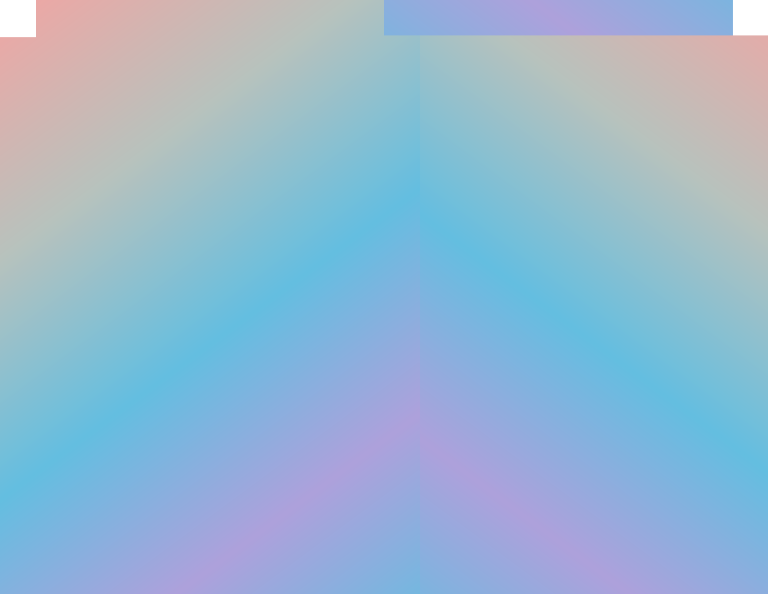
Give the GLSL for this background, as a Shadertoy shader.

```glsl
// Mirrored diagonal pastel gradient with a vertical seam, a top strip and white corners.

// Lengths are in canvas heights, measured from the top left.
const float ASPECT = 1.293;
const float SLOPE = 0.74;          // steepness of the diagonal bands
const float SEAM_X = 0.707;        // where the gradient mirrors
const float RIGHT_SHIFT = 0.042;   // drop of the right side at the seam
const float STRIP_SHIFT = 0.835;   // gradient phase within the strip
const vec2 STRIP_X = vec2(0.6465, 1.234);
const float STRIP_HEIGHT = 0.0596;
const vec2 LEFT_CORNER = vec2(0.0606, 0.0625);

// Gradient colours and their positions
const vec3 PINK = vec3(0.92, 0.66, 0.65);
const vec3 SAGE = vec3(0.72, 0.76, 0.74);
const vec3 BLUE = vec3(0.39, 0.745, 0.88);
const vec3 LILAC = vec3(0.68, 0.63, 0.86);
const float PINK_AT = 0.05;
const float SAGE_AT = 0.434;
const float BLUE_AT = 0.842;
const float LILAC_AT = 1.22;
const float RETURN_AT = 1.616;

float ramp(float a, float b, float x) {
    return clamp((x - a) / (b - a), 0.0, 1.0);
}

vec3 pastel(float d) {
    vec3 color = mix(PINK, SAGE, ramp(PINK_AT, SAGE_AT, d));
    color = mix(color, BLUE, ramp(SAGE_AT, BLUE_AT, d));
    color = mix(color, LILAC, ramp(BLUE_AT, LILAC_AT, d));
    return mix(color, BLUE, ramp(LILAC_AT, RETURN_AT, d));
}

// Antialiased coverage of x below an edge
float below(float edge, float x, float pixel) {
    return clamp((edge - x) / pixel + 0.5, 0.0, 1.0);
}

void mainImage(out vec4 fragColor, in vec2 fragCoord) {
    vec2 uv = fragCoord / iResolution.xy;
    vec2 p = vec2(uv.x * ASPECT, 1.0 - uv.y);
    vec2 pixel = vec2(ASPECT, 1.0) / iResolution.xy;

    // Diagonal bands on both sides of the seam
    float leftBand = p.y + SLOPE * p.x;
    float rightBand = p.y + SLOPE * (2.0 * SEAM_X - p.x);
    float leftSide = below(SEAM_X, p.x, pixel.x);
    vec3 color = mix(pastel(rightBand - RIGHT_SHIFT), pastel(leftBand), leftSide);

    // Top strip, followed by the white right corner
    float topRow = below(STRIP_HEIGHT, p.y, pixel.y);
    float beforeEnd = below(STRIP_X.y, p.x, pixel.x);
    float afterStart = 1.0 - below(STRIP_X.x, p.x, pixel.x);
    vec3 strip = mix(vec3(1.0), pastel(rightBand + STRIP_SHIFT), beforeEnd);
    color = mix(color, strip, topRow * afterStart);

    // White left corner
    float corner = below(LEFT_CORNER.x, p.x, pixel.x) * below(LEFT_CORNER.y, p.y, pixel.y);
    color = mix(color, vec3(1.0), corner);

    fragColor = vec4(color, 1.0);
}
```
